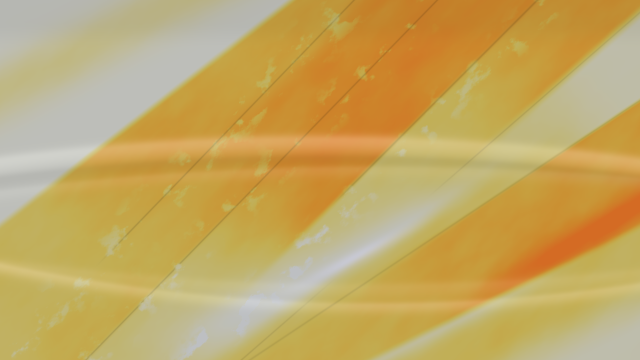
A WebGL 1 fragment shader for this background:

```glsl
precision highp float;

uniform vec2 u_resolution;

const vec3 SILVER = vec3(0.74, 0.75, 0.76);
const vec3 CREAM = vec3(0.75, 0.73, 0.59);
const vec3 STRAW = vec3(0.75, 0.71, 0.45);
const vec3 YELLOW = vec3(0.76, 0.68, 0.32);
const vec3 GOLD = vec3(0.78, 0.62, 0.24);
const vec3 ORANGE = vec3(0.80, 0.53, 0.17);
const vec3 EMBER = vec3(0.83, 0.42, 0.14);
const vec3 LIGHT = vec3(0.88, 0.84, 0.70);

float hash(vec2 p) {
  p = fract(p * vec2(0.1031, 0.1137));
  p += dot(p, p.yx + 33.33);
  return fract((p.x + p.y) * p.x * 17.3);
}

float noise(vec2 p) {
  vec2 cell = floor(p);
  vec2 f = fract(p);
  f = f * f * (3.0 - 2.0 * f);
  float low = mix(hash(cell), hash(cell + vec2(1.0, 0.0)), f.x);
  float high = mix(hash(cell + vec2(0.0, 1.0)), hash(cell + 1.0), f.x);
  return mix(low, high, f.y);
}

float fbm(vec2 p) {
  float sum = 0.0;
  float weight = 0.5;
  for (int i = 0; i < 4; i++) {
    sum += weight * noise(p);
    p = p * 2.03 + 7.1;
    weight *= 0.5;
  }
  return sum;
}

float bell(float d, float width) {
  return exp(-d * d / (width * width));
}

// Signed distance to a diagonal, positive on its lower right side
float across(vec2 p, vec2 top, vec2 bottom) {
  vec2 dir = normalize(bottom - top);
  return dot(p - top, vec2(-dir.y, dir.x));
}

float edge(float d, float softness) {
  return smoothstep(-softness, softness, d);
}

vec3 dye(float t) {
  vec3 c = mix(SILVER, CREAM, clamp(t / 0.2, 0.0, 1.0));
  c = mix(c, STRAW, clamp((t - 0.2) / 0.2, 0.0, 1.0));
  c = mix(c, YELLOW, clamp((t - 0.4) / 0.2, 0.0, 1.0));
  c = mix(c, GOLD, clamp((t - 0.6) / 0.15, 0.0, 1.0));
  c = mix(c, ORANGE, clamp((t - 0.75) / 0.15, 0.0, 1.0));
  return mix(c, EMBER, clamp((t - 0.9) / 0.2, 0.0, 1.0));
}

// Curved ribbon of light: crisp above, fading slowly below
float ribbon(vec2 p, vec2 apex, float bend, float width) {
  float x = p.x - apex.x;
  float d = p.y - apex.y - bend * x * x;
  return bell(d, d > 0.0 ? width * 0.5 : width);
}

void main() {
  vec2 p = gl_FragCoord.xy / u_resolution.y;
  p.x += 0.5 * (16.0 / 9.0 - u_resolution.x / u_resolution.y);
  float along = p.x + p.y;
  vec2 grain = vec2(p.x - p.y, along);
  float cloud = fbm(grain * vec2(9.0, 4.0)) - 0.47;
  float fleck = fbm(grain * vec2(24.0, 16.0) + 20.0);

  // Diagonal boundaries
  float rim = across(p, vec2(0.81, 1.0), vec2(0.0, 0.375));
  float fold1 = across(p, vec2(0.984, 1.0), vec2(0.278, 0.271));
  float fold2 = across(p, vec2(1.215, 1.0), vec2(0.266, 0.028));
  float fold3 = across(p, vec2(1.493, 1.0), vec2(0.949, 0.456));
  float fold4 = across(p, vec2(1.778, 0.965), vec2(1.366, 0.606));
  float right = across(p, vec2(1.778, 0.722), vec2(0.694, 0.0));
  float streak = across(p, vec2(1.204, 0.398), vec2(0.579, 0.074));
  float flame = across(p, vec2(1.778, 0.433), vec2(1.389, 0.201));
  float hem = across(p, vec2(1.778, 0.37), vec2(1.134, 0.05));

  // Dye strength, laid from upper left to lower right
  float t = 0.04 + 0.26 * bell(across(p, vec2(0.5, 1.0), vec2(0.0, 0.74)), 0.07);
  t = mix(t, mix(0.55, 0.76, smoothstep(0.3, 1.0, along)), edge(rim, 0.012));
  t = mix(t, mix(0.6, 0.92, smoothstep(0.5, 1.7, along)), edge(fold1 - 0.02, 0.035));
  t = mix(t, mix(0.35, 0.92, smoothstep(0.6, 1.5, along)), edge(fold2, 0.012));
  t = mix(t, mix(0.38, 0.85, smoothstep(1.4, 2.6, along)), edge(fold3, 0.012));
  t = mix(t, mix(0.4, 0.12, smoothstep(1.9, 2.5, along)), edge(fold4, 0.02));
  float streakSpan = smoothstep(0.3, 0.8, along) * (1.0 - smoothstep(1.5, 2.0, along));
  t *= 1.0 - 0.9 * bell(streak, 0.075) * streakSpan;
  t = mix(t, 0.52, smoothstep(-0.08, -0.02, right) * (1.0 - smoothstep(1.9, 2.3, along)));
  float band = mix(0.64, 0.8, smoothstep(0.8, 2.0, along));
  t = mix(t, band, edge(right, mix(0.04, 0.008, smoothstep(0.9, 1.8, along))));
  t += 0.34 * bell(flame, 0.045) * smoothstep(1.2, 1.9, along);
  float under = 0.1 + 0.47 * (1.0 - smoothstep(0.1, 0.26, hem));
  under *= 1.0 - 0.75 * bell(hem, 0.035) * (1.0 - smoothstep(1.4, 1.9, along));
  t = mix(t, under, edge(hem, 0.014));

  // Mottling and pale flecks beside the folds
  float nearFold = bell(fold1, 0.05) + bell(fold2, 0.04) + bell(fold3 - 0.03, 0.04);
  t += cloud * 0.22 * smoothstep(0.0, 0.4, t);
  t -= 0.3 * smoothstep(0.52, 0.72, fleck) * min(nearFold, 1.0);
  vec3 color = dye(t);

  // Fine creases and a cool glint
  float crease = bell(fold1, 0.0025) * smoothstep(0.25, 0.35, p.y) + bell(fold2, 0.0025);
  crease += bell(fold3, 0.003) * smoothstep(0.42, 0.5, p.y);
  crease += 0.7 * bell(fold4, 0.0025) + 0.6 * bell(right, 0.003);
  color *= 1.0 - 0.12 * crease * smoothstep(0.2, 0.6, t);
  color += vec3(0.04, 0.04, 0.10) * bell(streak, 0.016) * bell(along - 1.28, 0.22);

  // Horizontal ribbons of light and their shadows
  float glow = 0.55 * ribbon(p, vec2(0.88, 0.61), -0.075, 0.035);
  glow += 0.22 * ribbon(p, vec2(1.05, 0.53), -0.06, 0.022);
  glow += 0.42 * ribbon(p, vec2(1.04, 0.15), 0.103, 0.022);
  glow += 0.2 * ribbon(p, vec2(1.0, 0.20), 0.07, 0.03);
  color = mix(color, max(color * 1.18, mix(color, LIGHT, 0.65)), glow);
  color *= 1.0 - 0.05 * ribbon(p, vec2(0.9, 0.56), -0.07, 0.025);
  color *= 1.0 - 0.04 * smoothstep(0.86, 0.94, p.y);
  gl_FragColor = vec4(color, 1.0);
}
```
